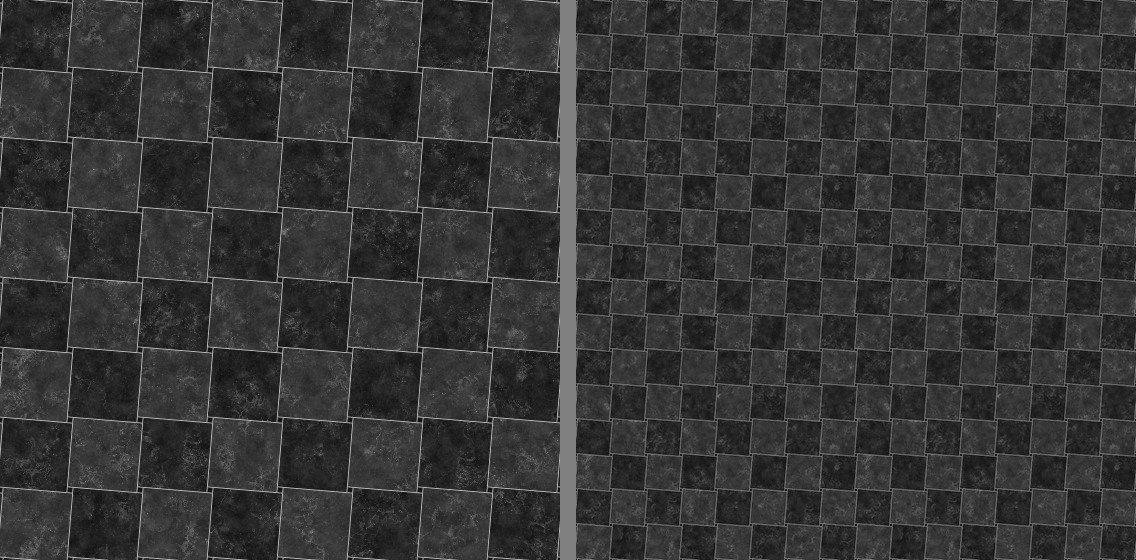
Left, the tile; right, the same tile 2 across and 2 down.
A WebGL 1 fragment shader for this texture:

```glsl
precision highp float;
// Checkerboard of dark and mid grey stone slabs, 8 by 8, each slightly turned so
// that a small black square fills every corner gap (a Pythagorean tiling).
// Stone is warped noise with veins and flecks, seeded per slab; grout is thin and pale.

uniform vec2 u_resolution;

const float REPEATS = 8.0;
const float TILT_SLOPE = 0.0833;      // small square side / slab side
const float GROUT_HALF_WIDTH = 0.0055;
const vec3 GROUT = vec3(0.82);
const vec3 INSET = vec3(0.075);

float hash(vec2 p) {
  vec3 q = fract(vec3(p.xyx) * 0.1031);
  q += dot(q, q.yzx + 33.33);
  return fract((q.x + q.y) * q.z);
}

float noise(vec2 p) {
  vec2 i = floor(p), f = fract(p);
  f = f * f * (3.0 - 2.0 * f);
  return mix(mix(hash(i), hash(i + vec2(1.0, 0.0)), f.x),
             mix(hash(i + vec2(0.0, 1.0)), hash(i + vec2(1.0)), f.x), f.y);
}

float fbm(vec2 p) {
  float sum = 0.0, amp = 0.5;
  for (int i = 0; i < 5; i++) {
    sum += amp * noise(p);
    p = mat2(1.6, 1.2, -1.2, 1.6) * p + 7.3;
    amp *= 0.5;
  }
  return sum / 0.97;
}

// Thin bright lines along the middle level of warped noise
float veins(vec2 p, float width) {
  vec2 warp = vec2(fbm(p * 1.7 + 11.0), fbm(p * 1.7 + 47.0));
  return 1.0 - smoothstep(0.0, width, abs(fbm(p + 1.5 * warp) - 0.5));
}

// Scattered elongated grains; hollow = 1 turns them into small rings
float flecks(vec2 p, float density, float radius, float hollow, float px) {
  vec2 cell = floor(p);
  float light = 0.0;
  for (int y = -1; y <= 1; y++) {
    for (int x = -1; x <= 1; x++) {
      vec2 c = cell + vec2(float(x), float(y));
      float angle = 6.2832 * hash(c + 5.7);
      vec2 d = p - c - vec2(hash(c + 19.1), hash(c + 71.3));
      d = mat2(cos(angle), -sin(angle), sin(angle), cos(angle)) * d;
      float r = radius * mix(0.4, 1.0, hash(c + 33.9));
      float dist = length(d * vec2(1.0, mix(1.2, 2.2, hash(c + 3.3))));
      dist = mix(dist - r, abs(dist - r) - 0.3 * r, hollow);
      float shown = step(hash(c + 57.5), density) * mix(0.35, 1.0, hash(c + 91.7));
      light = max(light, shown * clamp(0.5 - dist / px, 0.0, 1.0));
    }
  }
  return light;
}

// Grey level of a slab at p, in slab units
float stone(vec2 p, float base, float px) {
  float mottle = fbm(p * 7.0);
  float patches = smoothstep(0.38, 0.7, fbm(p * 4.0 + 23.0));
  float grain = noise(p * 48.0) - 0.5;
  float grey = base + 0.14 * (mottle - 0.5) + 0.045 * grain;
  grey += 0.10 * veins(p * 2.6, 0.035) * (0.25 + patches);
  grey += 0.07 * veins(p * 5.0 + 31.0, 0.045) * patches;
  grey += 0.05 * patches * smoothstep(0.5, 0.8, noise(p * 26.0));
  grey += 0.24 * flecks(p * 24.0, 0.32, 0.24, 0.0, px * 24.0) * (0.4 + 0.6 * patches);
  grey += 0.16 * flecks(p * 9.0, 0.14, 0.22, 1.0, px * 9.0) * (0.3 + patches);
  return grey;
}

void main() {
  vec2 p = gl_FragCoord.xy / u_resolution * REPEATS;
  float px = REPEATS / min(u_resolution.x, u_resolution.y);

  // Find the slab that holds this point; none does inside a corner inset
  float cosTilt = inversesqrt(1.0 + TILT_SLOPE * TILT_SLOPE);
  float sinTilt = TILT_SLOPE * cosTilt;
  mat2 untilt = mat2(cosTilt, sinTilt, -sinTilt, cosTilt);
  float edge = 10.0;
  vec2 slab = vec2(0.0), local = vec2(0.0);
  for (int y = -1; y <= 1; y++) {
    for (int x = -1; x <= 1; x++) {
      vec2 id = floor(p) + vec2(float(x), float(y));
      vec2 q = untilt * (p - id - 0.5);
      float d = max(abs(q.x), abs(q.y)) - 0.5 * cosTilt;
      if (d < edge) {
        edge = d;
        slab = mod(id, REPEATS);
        local = q;
      }
    }
  }

  // Checkerboard of stones, each with its own pattern and slight shade change
  float dark = mod(slab.x + slab.y, 2.0);
  vec2 offset = 8.0 + 60.0 * vec2(hash(slab + 2.1), hash(slab + 40.7));
  float base = mix(0.205, 0.135, dark) + 0.012 * (hash(slab + 13.3) - 0.5);
  vec3 color = vec3(stone(local + offset, base, px));

  // Insets, then grout along every edge
  color = mix(color, INSET, clamp(0.5 + edge / px, 0.0, 1.0));
  float grout = clamp(0.5 + (GROUT_HALF_WIDTH - abs(edge)) / px, 0.0, 1.0);
  gl_FragColor = vec4(mix(color, GROUT, grout), 1.0);
}
```
